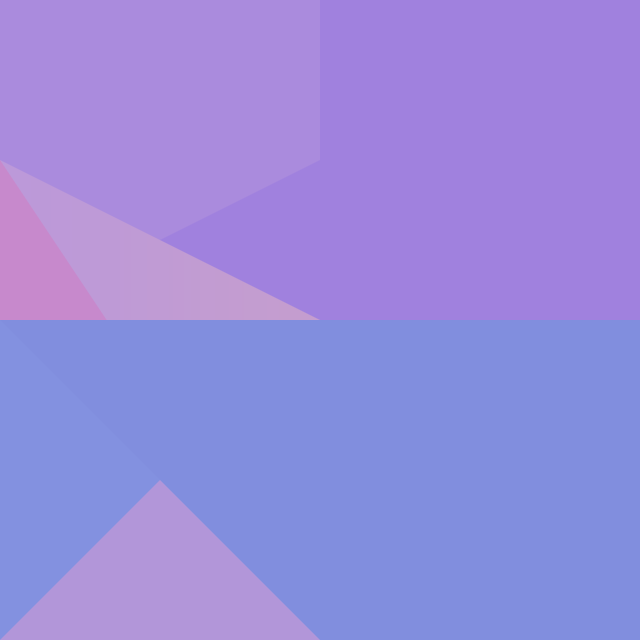
Reproduce this background procedurally as a Shadertoy shader.

```glsl
const vec3 VIOLET = vec3(0.628, 0.506, 0.871);
const vec3 LAVENDER = vec3(0.665, 0.545, 0.865);
const vec3 MAUVE_LEFT = vec3(0.737, 0.600, 0.850);
const vec3 MAUVE_RIGHT = vec3(0.769, 0.616, 0.812);
const vec3 ROSE = vec3(0.780, 0.537, 0.800);
const vec3 BLUE = vec3(0.506, 0.557, 0.871);
const vec3 PALE_BLUE = vec3(0.514, 0.570, 0.878);
const vec3 ORCHID = vec3(0.698, 0.588, 0.851);

const float HORIZON = 0.5;
const vec2 SLOPE_START = vec2(0.0, 0.75);
const vec2 SLOPE_END = vec2(0.5, 0.5);
const vec2 ROSE_FOOT = vec2(1.0 / 6.0, 0.5);
const vec2 PANEL_CORNER = vec2(0.5, 0.75);
const vec2 PANEL_TIP = vec2(0.25, 0.625);
const vec2 PEAK = vec2(0.25, 0.25);

// Signed distance to the line from a to b, positive on its left side
float leftOf(vec2 p, vec2 a, vec2 b) {
    vec2 along = normalize(b - a);
    return dot(p - a, vec2(-along.y, along.x));
}

// Antialiased coverage, one pixel wide
float cover(float dist) {
    return clamp(dist * min(iResolution.x, iResolution.y) + 0.5, 0.0, 1.0);
}

vec3 upperHalf(vec2 p) {
    // Lavender panel over violet
    float panel = min(PANEL_CORNER.x - p.x, leftOf(p, PANEL_TIP, PANEL_CORNER));
    vec3 color = mix(VIOLET, LAVENDER, cover(panel));

    // Mauve slope with a rose sliver at its left
    vec3 mauve = mix(MAUVE_LEFT, MAUVE_RIGHT, smoothstep(0.0, SLOPE_END.x, p.x));
    float slope = -leftOf(p, SLOPE_START, SLOPE_END);
    float sliver = -leftOf(p, SLOPE_START, ROSE_FOOT);
    vec3 slopeColor = mix(mauve, ROSE, cover(sliver));
    return mix(color, slopeColor, cover(slope));
}

vec3 lowerHalf(vec2 p) {
    // Faint wedge at the left edge
    float wedge = -leftOf(p, vec2(0.0, HORIZON), PEAK);
    vec3 color = mix(BLUE, PALE_BLUE, cover(wedge));

    // Orchid peak rising from the base
    float leftSide = -leftOf(p, vec2(0.0), PEAK);
    float rightSide = -leftOf(p, PEAK, vec2(2.0 * PEAK.x, 0.0));
    return mix(color, ORCHID, cover(min(leftSide, rightSide)));
}

void mainImage(out vec4 fragColor, in vec2 fragCoord) {
    vec2 p = fragCoord / iResolution.xy;
    vec3 color = mix(lowerHalf(p), upperHalf(p), cover(p.y - HORIZON));
    fragColor = vec4(color, 1.0);
}
```
